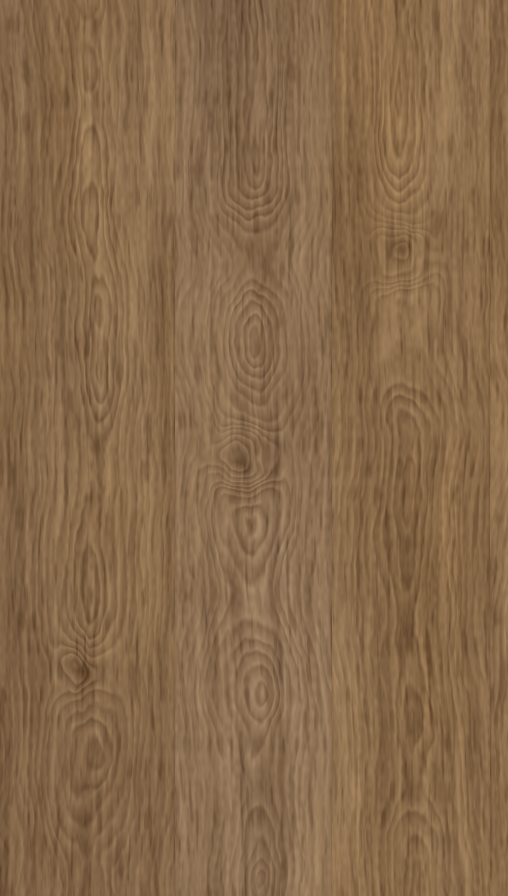
A Shadertoy shader for this texture:

```glsl
const vec3 DARK_OAK = vec3(0.375, 0.270, 0.178);
const vec3 LIGHT_OAK = vec3(0.665, 0.540, 0.397);
const float PLANK_WIDTH = 0.176;
const float FIRST_SEAM = 0.195;

float hash(vec2 p) {
    return fract(sin(dot(p, vec2(127.1, 311.7))) * 43758.5453);
}

float noise(vec2 p) {
    vec2 i = floor(p), f = fract(p);
    f = f * f * (3.0 - 2.0 * f);
    float low = mix(hash(i), hash(i + vec2(1.0, 0.0)), f.x);
    float high = mix(hash(i + vec2(0.0, 1.0)), hash(i + vec2(1.0, 1.0)), f.x);
    return mix(low, high, f.y);
}

float fbm(vec2 p) {
    float sum = 0.0, weight = 0.5;
    for (int i = 0; i < 4; i++) {
        sum += weight * noise(p);
        p = p * 2.03 + 17.3;
        weight *= 0.5;
    }
    return sum / 0.9375;
}

// Falls from 1 at the middle of a knot to 0 outside its radius
float knotBump(vec2 offset, float radius) {
    vec2 q = offset * vec2(1.0, 0.75) / radius;
    return exp(-dot(q, q));
}

// Distance to the pith of a log, cut lengthwise by a wavy plane
float ringRadius(vec2 p, float across, float seed) {
    float depth = 0.20 * (fbm(vec2(p.y * 2.6, seed * 7.3 + 2.0)) - 0.5);
    float ragged = fbm(vec2(p.x * 32.0, p.y * 13.0) + seed * 11.0) - 0.5;
    float bend = fbm(vec2(p.x * 9.0, p.y * 3.5) + seed * 5.0) - 0.5;
    return length(vec2(across, depth)) + 0.016 * ragged + 0.035 * bend;
}

// Alternating early and late wood, with uneven ring strength
float ringTone(float radius, float y) {
    float phase = radius * 128.0 + 0.9 * noise(vec2(radius * 60.0, y * 2.0));
    float wave = sin(6.28318 * phase + 0.6 * sin(6.28318 * phase));
    return wave * mix(0.45, 1.3, noise(vec2(radius * 75.0, y * 5.0)));
}

// Short dark pores drawn out along the grain
float pores(vec2 p, vec2 density) {
    return smoothstep(0.55, 0.92, noise(p * density));
}

void mainImage(out vec4 fragColor, in vec2 fragCoord) {
    vec2 p = fragCoord / iResolution.y;

    // Plank layout
    float column = (p.x - FIRST_SEAM) / PLANK_WIDTH + 1.0;
    float plank = max(floor(column), 0.0);
    float seed = plank + 1.0;
    float wander = 0.05 * (fbm(vec2(p.y * 2.2, seed * 9.1)) - 0.5);
    float middle = FIRST_SEAM + (plank - 0.5) * PLANK_WIDTH + wander;
    float across = p.x - middle;

    // One knot in each plank
    float knotY = fract(0.25 + 0.235 * plank);
    float knotX = FIRST_SEAM + (plank - 0.5) * PLANK_WIDTH - 0.012;
    vec2 knotOffset = p - vec2(knotX, knotY);
    knotOffset += 0.012 * (vec2(noise(p * 45.0), noise(p * 45.0 + 31.0)) - 0.5);
    float knot = knotBump(knotOffset, 0.030);
    float knotHeart = knotBump(knotOffset, 0.009);

    // Growth rings, strongest in the arched middle of the plank
    float radius = ringRadius(p, across, seed) + 0.05 * knot;
    float arch = exp(-across * across / 0.0018);
    float tone = 0.57 + ringTone(radius, p.y) * mix(0.085, 0.165, arch);
    tone -= 0.05 * arch + 0.10 * knot + 0.28 * knotHeart;

    // Fibres that follow the slow lean of the grain
    vec2 fibre = vec2(p.x - 0.5 * wander + 0.012 * fbm(p * vec2(8.0, 5.0)), p.y);
    fibre += vec2(0.37, 0.61) * seed;
    tone += 0.26 * (noise(fibre * vec2(150.0, 4.0)) - 0.5);
    tone += 0.24 * (noise(fibre * vec2(330.0, 16.0)) - 0.5);
    tone += 0.16 * (noise(fibre * vec2(480.0, 130.0)) - 0.5);
    tone -= 0.22 * pores(fibre, vec2(300.0, 36.0));

    // Broad shading and tint
    float shade = fbm(p * vec2(11.0, 2.5) + seed * 3.7) - 0.5;
    tone += 0.48 * shade + 0.04 * (hash(vec2(seed, 4.0)) - 0.5);
    float seamDistance = abs(column - floor(column + 0.5)) * PLANK_WIDTH;
    float seam = step(0.5, column) * (1.0 - smoothstep(0.0005, 0.0025, seamDistance));
    tone -= 0.10 * seam;

    vec3 color = mix(DARK_OAK, LIGHT_OAK, clamp(tone, -0.25, 1.1));
    float warmth = fbm(p * vec2(7.0, 1.6) + 23.0) - 0.5;
    warmth += plank == 1.0 ? -0.20 : 0.12;
    color *= 1.0 + warmth * vec3(0.04, 0.0, -0.14);
    fragColor = vec4(color, 1.0);
}
```
